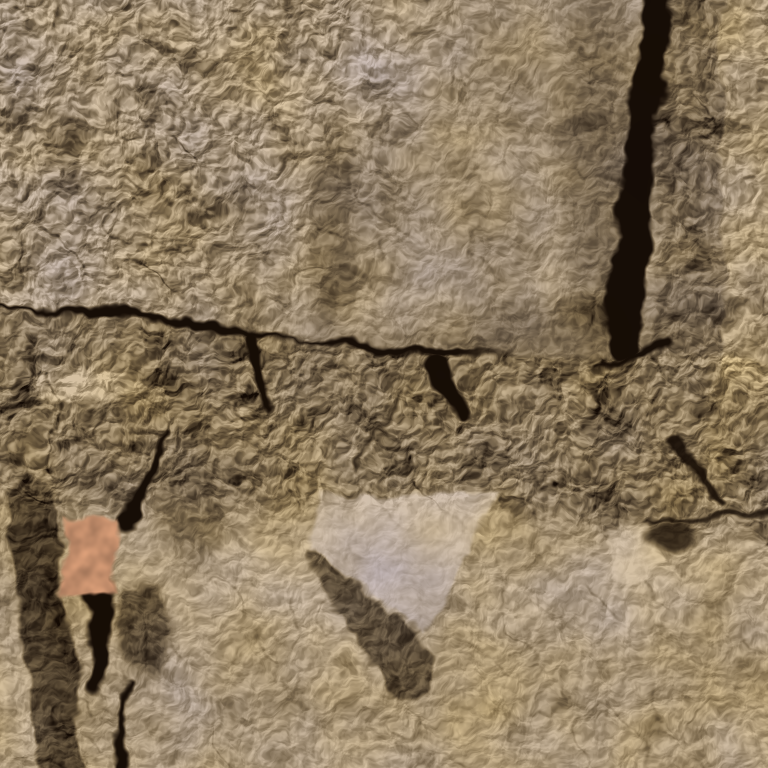
Give the GLSL for this texture, as a Shadertoy shader.

```glsl
// Weathered stone wall: a large block over a crumbling mortar bed and paler rubble.
// Gradient noise makes a relief lit from above; distance functions lay out the
// stones, joints and cracks, and a warm ramp turns the summed tone into colour.

const vec3 SHADOW = vec3(0.075, 0.04, 0.015);
const vec3 MIDTONE = vec3(0.50, 0.43, 0.33);
const vec3 LIGHT = vec3(0.83, 0.755, 0.655);
const vec3 BRICK = vec3(0.80, 0.58, 0.44);
const vec2 LIGHT_DIR = vec2(-0.5, 0.866);

vec2 gradientAt(vec2 cell) {
    float angle = 6.2832 * fract(sin(dot(cell, vec2(127.1, 311.7))) * 43758.5);
    return vec2(cos(angle), sin(angle));
}

float gradientNoise(vec2 p) {
    vec2 i = floor(p), f = p - i;
    vec2 u = f * f * f * (f * (f * 6.0 - 15.0) + 10.0);
    vec2 e = vec2(1.0, 0.0);
    float low = mix(dot(gradientAt(i), f), dot(gradientAt(i + e), f - e), u.x);
    float high = mix(dot(gradientAt(i + e.yx), f - e.yx), dot(gradientAt(i + 1.0), f - 1.0), u.x);
    return 1.4 * mix(low, high, u.y);
}

float fbm(vec2 p, int octaves) {
    float sum = 0.0, amp = 0.6;
    for (int i = 0; i < octaves; i++) {
        sum += amp * gradientNoise(p);
        p = mat2(1.6, 1.2, -1.2, 1.6) * p + 7.3;
        amp *= 0.5;
    }
    return sum;
}

vec2 warp(vec2 p) {
    return vec2(fbm(p, 2), fbm(p + 31.7, 2));
}

// Rounded lumps with sharp creases between them.
float relief(vec2 p) {
    return abs(gradientNoise(p)) + 0.5 * abs(gradientNoise(p * 2.1 + 5.0))
         + 0.4 * gradientNoise(p * 3.7 + 11.0);
}

float litRelief(vec2 p) {
    float slope = (relief(p) - relief(p + 0.12 * LIGHT_DIR)) / 0.12;
    return slope / (1.0 + 0.45 * abs(slope));
}

float fill(float d, float softness) {
    return 1.0 - smoothstep(-softness, softness, d);
}

// Tapered stroke from a to b, with a half width at each end.
float crack(vec2 p, vec2 a, vec2 b, float widthA, float widthB) {
    vec2 ab = b - a;
    float t = clamp(dot(p - a, ab) / dot(ab, ab), 0.0, 1.0);
    return fill(length(p - a - t * ab) - mix(widthA, widthB, t), 0.0035);
}

float blob(vec2 p, vec2 centre, vec2 radii, float softness) {
    return 1.0 - smoothstep(1.0 - softness, 1.0 + softness, length((p - centre) / radii));
}

float halfPlane(vec2 p, vec2 a, vec2 b) {
    vec2 d = normalize(b - a);
    return dot(p - a, vec2(-d.y, d.x));
}

float wedge(vec2 p, vec2 a, vec2 b, vec2 c, vec2 d) {
    return max(max(halfPlane(p, a, b), halfPlane(p, b, c)), max(halfPlane(p, c, d), halfPlane(p, d, a)));
}

vec3 stoneColour(float tone) {
    return tone < 0.5 ? mix(SHADOW, MIDTONE, clamp((tone - 0.075) / 0.425, 0.0, 1.0))
                      : mix(MIDTONE, LIGHT, clamp((tone - 0.5) / 0.33, 0.0, 1.0));
}

void mainImage(out vec4 fragColor, in vec2 fragCoord) {
    vec2 p = fragCoord / iResolution.y;
    vec2 q = p + 0.018 * warp(p * 11.0) + 0.008 * warp(p * 42.0);

    // Masks of the main regions
    float bedLine = mix(0.597, 0.537, smoothstep(0.0, 0.65, p.x));
    float block = smoothstep(-0.006, 0.006, q.y - bedLine);
    float bed = (1.0 - block) * smoothstep(0.31, 0.38, q.y + 0.04 * smoothstep(0.6, 0.9, p.x));
    float side = smoothstep(0.85, 0.86, q.x) * smoothstep(0.5, 0.53, q.y);
    float strip = smoothstep(0.938, 0.946, q.x) * smoothstep(0.47, 0.53, q.y);
    float pale = fill(wedge(q, vec2(0.42, 0.36), vec2(0.65, 0.355), vec2(0.55, 0.17), vec2(0.40, 0.285)), 0.004);
    float chip = blob(q, vec2(0.822, 0.278), vec2(0.036, 0.046), 0.1);
    float coarse = block * smoothstep(0.6, 0.28, q.x + 0.6 * (0.8 - q.y));

    // Base tones and stains
    float tone = mix(0.665, 0.625, block);
    tone = mix(tone, 0.50, bed);
    tone = mix(tone, 0.49, side);
    tone = mix(tone, 0.64, strip);
    tone -= 0.15 * blob(q, vec2(0.435, 0.71), vec2(0.025, 0.14), 0.5);
    tone -= 0.15 * blob(q, vec2(0.78, 0.78), vec2(0.045, 0.25), 0.5);
    tone -= 0.14 * blob(q, vec2(0.72, 0.57), vec2(0.12, 0.04), 0.5);
    tone -= 0.14 * blob(q, vec2(0.25, 0.32), vec2(0.04, 0.07), 0.4);
    tone = mix(tone, 0.73, 0.8 * blob(q, vec2(0.10, 0.50), vec2(0.07, 0.025), 0.3));
    tone = mix(tone, 0.30, crack(q, vec2(0.04, 0.35), vec2(0.085, -0.02), 0.03, 0.028));
    tone = mix(tone, 0.34, blob(q, vec2(0.19, 0.18), vec2(0.04, 0.055), 0.2));
    tone = mix(tone, 0.36, crack(q, vec2(0.40, 0.275), vec2(0.53, 0.13), 0.008, 0.036));
    tone = mix(tone, 0.76, max(pale, chip));

    // Relief, hollows, creases and fine grain
    float rough = 0.5 + 0.45 * max(bed, coarse) + 0.25 * side - 0.28 * max(pale, chip);
    tone += 0.12 * rough * litRelief(q * 24.0) + 0.055 * rough * litRelief(q * 58.0 + 9.0);
    tone -= 0.17 * rough * smoothstep(0.15, 0.32, fbm(q * vec2(17.0, 21.0) + 3.0, 3));
    float crease = 1.0 - smoothstep(0.0, 0.07, abs(gradientNoise(q * 13.0 + 20.0)));
    tone -= 0.19 * rough * crease * smoothstep(0.0, 0.3, gradientNoise(p * 8.0 + 4.0));
    tone += 0.10 * fbm(p * 6.0 + 14.0, 3) + 0.06 * fbm(p * 85.0, 2);

    // Open joints and cracks
    float gap = crack(q, vec2(0.86, 1.03), vec2(0.825, 0.72), 0.018, 0.022);
    gap = max(gap, crack(q, vec2(0.825, 0.72), vec2(0.812, 0.56), 0.022, 0.026));
    gap = max(gap, crack(q, vec2(0.77, 0.525), vec2(0.87, 0.55), 0.002, 0.007));
    float bedCrack = fill(abs(q.y - bedLine) - 0.004 - 0.004 * gradientNoise(p * 9.0), 0.003);
    gap = max(gap, bedCrack * (1.0 - smoothstep(0.58, 0.72, p.x)));
    gap = max(gap, crack(q, vec2(0.32, 0.56), vec2(0.345, 0.475), 0.011, 0.004));
    gap = max(gap, crack(q, vec2(0.575, 0.52), vec2(0.605, 0.465), 0.018, 0.007));
    gap = max(gap, 0.65 * crack(q, vec2(0.53, 0.49), vec2(0.465, 0.39), 0.002, 0.003));
    gap = max(gap, crack(q, vec2(0.22, 0.44), vec2(0.165, 0.32), 0.003, 0.011));
    gap = max(gap, crack(q, vec2(0.135, 0.24), vec2(0.12, 0.11), 0.018, 0.009));
    gap = max(gap, crack(q, vec2(0.165, 0.12), vec2(0.16, -0.02), 0.003, 0.007));
    gap = max(gap, 0.9 * crack(q, vec2(0.885, 0.43), vec2(0.94, 0.345), 0.009, 0.004));
    gap = max(gap, 0.8 * crack(q, vec2(0.84, 0.325), vec2(1.02, 0.335), 0.003, 0.005));
    gap = max(gap, 0.75 * blob(q, vec2(0.875, 0.305), vec2(0.03, 0.022), 0.3));
    tone = mix(tone, 0.085, gap);

    // Colour: warm and grey drifts, then the brick fragment
    vec3 colour = stoneColour(tone);
    float drift = fbm(p * 7.0 + 40.0, 3) + 0.25 * (1.0 - block) + 0.3 * strip - 0.5 * pale;
    colour *= 1.0 + drift * vec3(0.05, 0.02, -0.14);
    vec2 brickBox = abs(q - vec2(0.12, 0.272)) - vec2(0.034, 0.048);
    float brick = fill(max(brickBox.x, brickBox.y), 0.004);
    colour = mix(colour, BRICK * (0.95 + 0.25 * fbm(p * 45.0, 2)), brick);
    fragColor = vec4(colour, 1.0);
}
```
